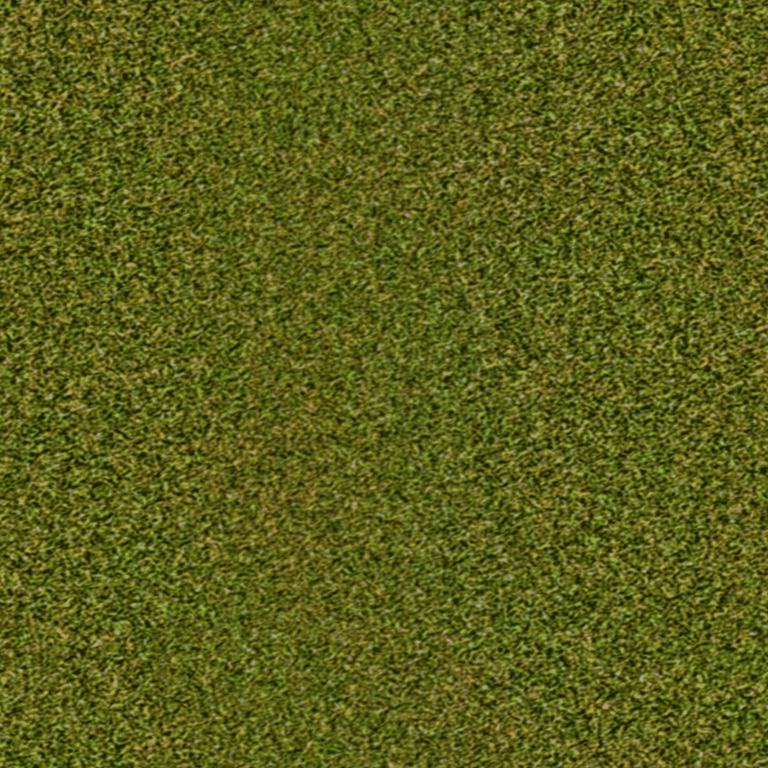
A WebGL 1 fragment shader for this texture:

```glsl
precision highp float;
// Short mown lawn seen from above: olive blades, dark gaps and dry patches.
// Stretched gradient noise in two leaning directions makes the blades; broader
// noise adds tufts and hue drift, and a colour ramp turns tone into grass.

uniform vec2 u_resolution;

// Noise cells across the canvas
const vec2 BLADE_CELLS = vec2(92.0, 166.0);   // along and across a blade
const vec2 GRAIN_CELLS = vec2(165.0, 225.0);
const float TUFT_CELLS = 62.0;
const float CLUMP_CELLS = 24.0;
const float PATCH_CELLS = 5.0;

// Lean of the two blade families, in radians
const float LEAN_RISING = 0.5;
const float LEAN_FALLING = -0.6;

// Tone: mean level and strength of each layer
const float TONE_MEAN = 0.485;
const float BLADE_STRENGTH = 0.74;
const float GRAIN_STRENGTH = 0.58;
const float TUFT_STRENGTH = 0.30;
const float CLUMP_STRENGTH = 0.11;
const float WORN_SOFTENING = 0.22;
const float BEND = 0.0016;

// Colour ramp from gaps to blade tips
const vec3 GAP = vec3(0.110, 0.125, 0.000);
const vec3 SHADE = vec3(0.250, 0.270, 0.030);
const vec3 LEAF = vec3(0.370, 0.390, 0.072);
const vec3 TIP = vec3(0.525, 0.540, 0.175);
const vec3 GLINT = vec3(0.630, 0.635, 0.280);

// Colour shifts for dry and pale grass
const vec3 DRY_SHIFT = vec3(0.090, -0.040, 0.015);
const vec3 PALE_SHIFT = vec3(0.015, 0.005, 0.120);

const float TAU = 6.2831853;

float hash(vec2 cell) {
  vec3 p = fract(vec3(cell.xyx) * vec3(0.1031, 0.1030, 0.0973));
  p += dot(p, p.yzx + 33.33);
  return fract((p.x + p.y) * p.z);
}

float cornerSlope(vec2 cell, vec2 offset) {
  float angle = TAU * hash(cell);
  return dot(vec2(cos(angle), sin(angle)), offset);
}

float gradientNoise(vec2 p) {
  vec2 cell = floor(p);
  vec2 f = fract(p);
  vec2 fade = f * f * f * (f * (f * 6.0 - 15.0) + 10.0);
  vec2 e = vec2(1.0, 0.0);
  float low = mix(cornerSlope(cell, f),
                  cornerSlope(cell + e.xy, f - e.xy), fade.x);
  float high = mix(cornerSlope(cell + e.yx, f - e.yx),
                   cornerSlope(cell + e.xx, f - e.xx), fade.x);
  return mix(low, high, fade.y);
}

vec2 turn(vec2 p, float angle) {
  float c = cos(angle);
  float s = sin(angle);
  return vec2(c * p.x + s * p.y, c * p.y - s * p.x);
}

// Blades of both leans, each family winning in its own small areas
float bladeTone(vec2 uv) {
  float rising = gradientNoise(turn(uv, LEAN_RISING) * BLADE_CELLS + 11.0);
  float falling = gradientNoise(turn(uv, LEAN_FALLING) * BLADE_CELLS + 207.0);
  float choice = gradientNoise(uv * TUFT_CELLS * 0.8 + 91.0);
  return mix(rising, falling, smoothstep(-0.10, 0.25, choice));
}

vec3 grassRamp(float tone) {
  vec3 colour = mix(GAP, SHADE, clamp(tone / 0.28, 0.0, 1.0));
  colour = mix(colour, LEAF, clamp((tone - 0.28) / 0.24, 0.0, 1.0));
  colour = mix(colour, TIP, clamp((tone - 0.52) / 0.30, 0.0, 1.0));
  return mix(colour, GLINT, clamp((tone - 0.82) / 0.18, 0.0, 1.0));
}

void main() {
  vec2 uv = gl_FragCoord.xy / min(u_resolution.x, u_resolution.y);

  // Slight warp that bends the blades
  vec2 bend = vec2(gradientNoise(uv * TUFT_CELLS + 31.0),
                   gradientNoise(uv * TUFT_CELLS + 73.0));
  vec2 bent = uv + BEND * bend;

  // Tone, softer along a worn upright band
  float clump = gradientNoise(turn(uv, 0.3) * CLUMP_CELLS + 5.0);
  float tuft = gradientNoise(turn(bent, 0.4) * vec2(0.85, 1.2) * TUFT_CELLS + 17.0);
  float grain = gradientNoise(turn(bent, 0.25) * GRAIN_CELLS + 43.0);
  float detail = BLADE_STRENGTH * bladeTone(bent) + GRAIN_STRENGTH * grain
               + TUFT_STRENGTH * tuft + CLUMP_STRENGTH * clump;
  float worn = smoothstep(0.15, 0.38, uv.x) * (1.0 - smoothstep(0.46, 0.78, uv.x));
  float tone = TONE_MEAN + detail * (1.08 - WORN_SOFTENING * worn);
  vec3 colour = grassRamp(tone);

  // Dry and green drift, from wide patches down to single tufts
  float area = gradientNoise(uv * PATCH_CELLS + 2.6);
  float dryness = 0.35 * area + 0.35 * clump
                + 0.75 * gradientNoise(bent * TUFT_CELLS * 0.9 + 131.0);
  float light = clamp(tone * 1.6, 0.2, 1.3);
  colour += DRY_SHIFT * dryness * light;

  // Pale blades, commoner to the right of the worn band
  float pale = gradientNoise(turn(bent, 0.5) * TUFT_CELLS * 1.7 + 163.0);
  float cool = smoothstep(0.44, 0.56, uv.x) * (1.0 - smoothstep(0.6, 0.9, uv.x));
  colour += PALE_SHIFT * light * light * (smoothstep(0.05, 0.35, pale) + 0.12 * cool);

  gl_FragColor = vec4(clamp(colour, 0.0, 1.0), 1.0);
}
```
